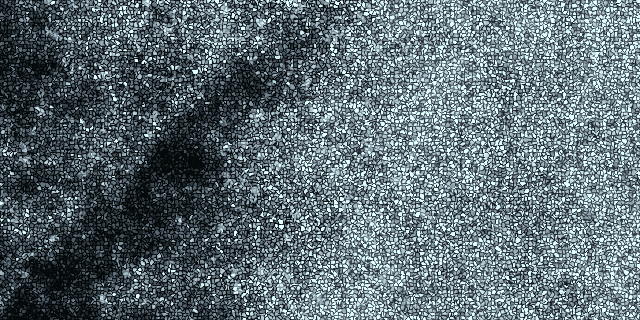
This texture is drawn by a Shadertoy shader. Its source:

```glsl
// Frosty, grainy stone: pale blue-grey crystals that thin out into black on the left.
// Voronoi cells make the grains, sparse larger cells make flakes, and layered
// value noise with a slanting dark band sets the broad tone beneath them.

vec2 hash2(vec2 p) {
    vec3 q = fract(p.xyx * vec3(0.1031, 0.1030, 0.0973));
    q += dot(q, q.yzx + 33.33);
    return fract((q.xx + q.yz) * q.zy);
}

float valueNoise(vec2 p) {
    vec2 cell = floor(p), f = fract(p);
    f = f * f * (3.0 - 2.0 * f);
    float low = mix(hash2(cell).x, hash2(cell + vec2(1, 0)).x, f.x);
    float high = mix(hash2(cell + vec2(0, 1)).x, hash2(cell + vec2(1, 1)).x, f.x);
    return mix(low, high, f.y);
}

// Fractal noise, centred on zero
float fbm(vec2 p) {
    float sum = 0.0, amplitude = 0.5;
    for (int i = 0; i < 5; i++) {
        sum += amplitude * (valueNoise(p) - 0.5);
        p = mat2(1.6, 1.2, -1.2, 1.6) * p + 17.3;
        amplitude *= 0.55;
    }
    return sum;
}

// Nearest distance, second nearest distance, and the nearest cell
vec4 voronoi(vec2 p) {
    vec2 base = floor(p);
    vec4 best = vec4(9.0, 9.0, 0.0, 0.0);
    for (int y = -1; y <= 1; y++) {
        for (int x = -1; x <= 1; x++) {
            vec2 cell = base + vec2(x, y);
            float d = length(cell + 0.1 + 0.8 * hash2(cell) - p);
            if (d < best.x) best = vec4(d, best.x, cell);
            else best.y = min(best.y, d);
        }
    }
    return best;
}

// Broad light and dark: a ramp to the right, a slanting band, a black corner
float broadTone(vec2 p) {
    float cloud = fbm(p * 3.0 + 4.0);
    float ramp = smoothstep(0.1, 1.25, p.x + 0.5 * cloud);
    float across = p.x - p.y - 0.06 + 0.45 * fbm(p * 4.0 + 31.0);
    float band = exp(-across * across / 0.018) * (1.0 - smoothstep(0.85, 1.15, p.x));
    vec2 corner = (p - vec2(0.0, 0.72)) / vec2(0.16, 0.3);
    float tone = 0.25 + 0.33 * ramp - 0.24 * band;
    tone -= 0.16 * exp(-dot(corner, corner));
    tone += mix(0.42, 0.24, ramp) * cloud;
    return tone + mix(0.38, 0.2, ramp) * fbm(p * 14.0 + 9.0);
}

vec3 slateColor(float t) {
    t = clamp(t, 0.035, 1.0);
    return vec3(0.9 * t - 0.015, t, t + 0.17 * t * (1.0 - t));
}

void mainImage(out vec4 fragColor, in vec2 fragCoord) {
    vec2 p = fragCoord / iResolution.y;
    float pixel = 1.0 / iResolution.y;
    float tone = broadTone(p);

    // Ragged outlines for grains and flakes
    vec2 warp = vec2(valueNoise(p * 110.0), valueNoise(p * 110.0 + 57.0)) - 0.5;

    // Fine grains with dark gaps between them
    vec4 cell = voronoi(p * 86.0 + 0.7 * warp);
    float body = smoothstep(0.0, 0.3 + 60.0 * pixel, cell.y - cell.x);
    float shade = hash2(cell.zw + 71.0).x;
    float grain = body * (0.4 + 0.6 * shade) - 0.37;
    float contrast = mix(0.4, 1.0, smoothstep(0.08, 0.5, tone));
    float t = tone + contrast * grain;

    // Lone bright specks, and grit finer than the grains
    t += 0.35 * body * smoothstep(0.84, 1.0, shade) * smoothstep(0.0, 0.3, tone);
    t += 0.22 * contrast * (valueNoise(p * 150.0 + 23.0) - 0.5);

    // Scattered larger pale flakes, fewer toward the right
    vec4 flake = voronoi(p * 36.0 + 0.8 * warp + 11.0);
    vec2 pick = hash2(flake.zw + 113.0);
    float radius = 0.18 + 0.26 * pick.y;
    float mask = 1.0 - smoothstep(radius - 0.1, radius + 36.0 * pixel, flake.x);
    mask *= step(0.84, pick.x) * smoothstep(0.05, 0.3, tone);
    mask *= 1.0 - 0.6 * smoothstep(1.1, 1.6, p.x);
    t = mix(t, 0.66 + 0.2 * pick.y + 0.35 * grain, 0.75 * mask);

    fragColor = vec4(slateColor(t), 1.0);
}
```
